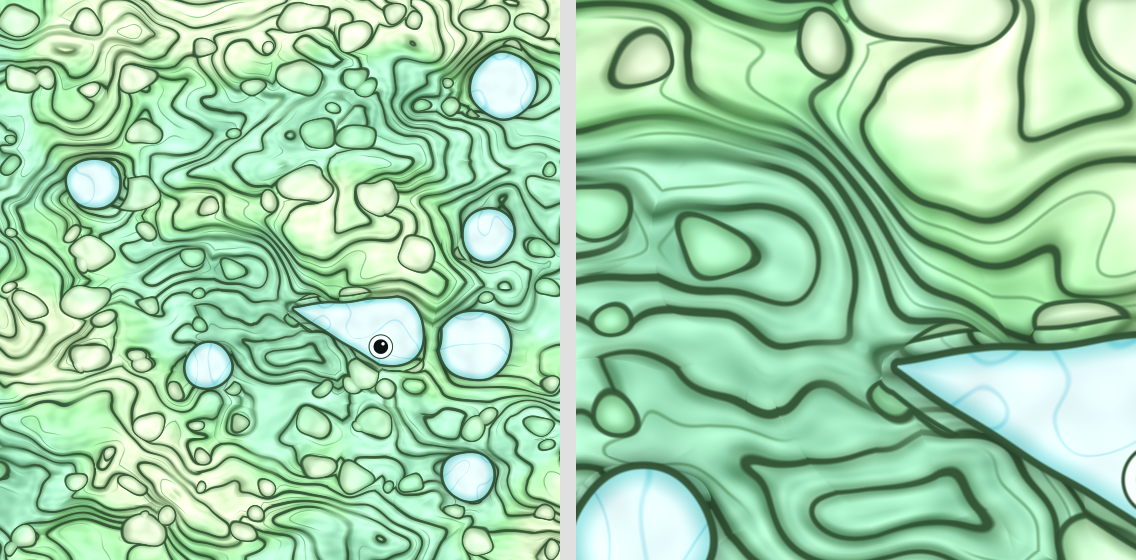
Left: the whole. Right: its middle third, enlarged.
A WebGL 1 fragment shader for this texture:

```glsl
precision highp float;
// Draws inked, flowing green strata with pale pebbles, glassy orbs and one eyed teardrop.
uniform vec2 u_resolution;

vec2 hash2(vec2 p) {
  p = vec2(dot(p, vec2(127.1, 311.7)), dot(p, vec2(269.5, 183.3)));
  return fract(sin(p) * 43758.5);
}

float gradientAt(vec2 cell, vec2 offset) {
  float angle = 6.2832 * hash2(cell).x;
  return dot(vec2(cos(angle), sin(angle)), offset);
}

float noise(vec2 p) {
  vec2 i = floor(p), f = fract(p);
  vec2 u = f * f * f * (f * (f * 6.0 - 15.0) + 10.0);
  vec2 x = vec2(1.0, 0.0);
  return mix(mix(gradientAt(i, f), gradientAt(i + x, f - x), u.x),
             mix(gradientAt(i + x.yx, f - x.yx), gradientAt(i + 1.0, f - 1.0), u.x), u.y);
}

vec2 warp(vec2 p) {
  p += 0.07 * vec2(noise(p * 4.0), noise(p * 4.0 + 19.0));
  return p + 0.022 * vec2(noise(p * 12.0 + 5.0), noise(p * 12.0 + 31.0));
}

// Distance to rounded stones scattered over a jittered grid
float scatter(vec2 p, float cells, float density, vec2 radii, float squash) {
  vec2 q = p * cells, home = floor(q);
  float d = 1.0;
  for (int j = -1; j <= 1; j++) {
    for (int i = -1; i <= 1; i++) {
      vec2 cell = home + vec2(float(i), float(j));
      vec2 place = hash2(cell + cells * 3.1), kind = hash2(cell + cells * 7.7);
      vec2 offset = q - cell - mix(vec2(0.3), vec2(0.7), place);
      offset.x *= mix(1.0, squash, place.y);
      float stone = length(offset) - mix(radii.x, radii.y, kind.y);
      if (kind.x < density) d = min(d, stone);
    }
  }
  return d / cells;
}

float teardrop(vec2 p) {
  vec2 head = vec2(0.695, 0.408), axis = vec2(-0.17, 0.04);
  float t = clamp(dot(p - head, axis) / dot(axis, axis), 0.0, 1.0);
  return length(p - head - axis * t) - mix(0.064, 0.003, t);
}

float orbs(vec2 p) {
  p += 0.007 * vec2(noise(p * 14.0), noise(p * 14.0 + 8.0));
  float drop = teardrop(p);
  return min(drop, max(scatter(p, 4.0, 0.55, vec2(0.12, 0.25), 0.9), 0.03 - drop));
}

// Large and small pebbles, kept clear of the orbs
float pebbles(vec2 p, float orb) {
  p += 0.022 * vec2(noise(p * 17.0 + 3.0), noise(p * 17.0 + 44.0));
  float d = min(scatter(p, 10.0, 0.45, vec2(0.15, 0.31), 0.6), scatter(p, 18.0, 0.22, vec2(0.18, 0.3), 0.7));
  return max(d, 0.012 - orb);
}

// Height whose whole-number contours become the inked lines
float relief(vec2 p) {
  vec2 w = warp(p);
  float orb = orbs(p);
  float h = 7.0 * noise(w * vec2(2.5, 5.0) + 2.0) + 1.8 * noise(w * vec2(10.0, 15.0));
  h += 2.0 * exp(-25.0 * max(orb, 0.0));
  return h + 0.7 * exp(-70.0 * max(pebbles(p, orb), 0.0));
}

float inside(float d, float soft) {
  return 1.0 - smoothstep(-soft, soft, d);
}

void main() {
  float size = min(u_resolution.x, u_resolution.y);
  vec2 p = gl_FragCoord.xy / size, w = warp(p);
  float soft = max(0.0009, 0.6 / size);
  vec3 ink = vec3(0.19, 0.32, 0.20), shade = vec3(0.66, 0.72, 0.64);

  // Distances to the nearest contour and to the middle of the band
  float h = relief(p);
  vec2 slope = (vec2(relief(p + vec2(0.0015, 0.0)), relief(p + vec2(0.0, 0.0015))) - h) / 0.0015;
  float steepness = length(slope) + 4.0;
  float middle = abs(fract(h) - 0.5) / steepness;
  float edge = 0.5 / steepness - middle;
  float dome = smoothstep(0.0, 0.009, edge);

  // Teal hollows, mint layers and lime shelves
  float zone = noise(w * vec2(2.4, 3.6) + 11.0) + 0.3 * noise(w * 9.0 + 4.0);
  vec3 color = mix(vec3(0.57, 0.84, 0.69), vec3(0.71, 0.97, 0.82), smoothstep(-0.38, -0.08, zone));
  vec3 lime = mix(vec3(0.67, 0.95, 0.68), vec3(0.91, 1.0, 0.83), smoothstep(0.12, 0.4, zone));
  color = mix(color, lime, smoothstep(-0.02, 0.16, zone));
  color *= mix(shade, vec3(1.04), dome);
  color += 0.11 * dot(slope / steepness, vec2(-0.4, 0.9)) * (1.0 - 0.6 * dome);

  // Brush strokes that follow the bands
  color += 0.13 * noise(vec2(h * 4.0, p.x * 14.0)) + 0.09 * noise(w * vec2(40.0, 75.0));

  // Contour ink of varying weight, with faint open lines between
  float weight = 0.0017 + 0.0015 * noise(p * 13.0 + 6.0);
  float strength = smoothstep(-0.45, -0.1, noise(p * 8.0 + 23.0));
  float sketch = smoothstep(-0.05, 0.2, noise(p * 9.0 + 57.0));
  color = mix(color, ink * 1.7, 0.6 * sketch * inside(middle - 0.0008, soft));
  color = mix(color, ink, 0.93 * strength * inside(edge - weight, soft));

  // Pebbles lit from above
  float orb = orbs(p), pebble = pebbles(p, orb);
  vec3 stone = mix(vec3(0.68, 0.96, 0.77), vec3(0.93, 1.0, 0.87), smoothstep(-0.25, 0.3, zone));
  stone *= mix(shade * 1.08, vec3(1.03), smoothstep(0.0, 0.011, -pebble));
  stone += 0.14 * noise(w * 42.0);
  color = mix(color, stone, inside(pebble, soft));
  color = mix(color, ink, 0.9 * inside(abs(pebble) - 0.0015, soft));

  // Glassy orbs with a shaded rim and faint inner swirls
  color *= 1.0 - 0.35 * exp(-max(orb, 0.0) / 0.007);
  vec3 glass = mix(vec3(0.58, 0.87, 0.87), vec3(0.92, 1.0, 1.0), smoothstep(0.0, 0.018, -orb));
  float swirl = abs(noise(w * 17.0 + 9.0));
  glass -= vec3(0.16, 0.06, 0.03) * inside(swirl - 0.025, 0.025);
  glass += 0.08 * noise(p * 34.0);
  color = mix(color, glass, inside(orb, soft));
  color = mix(color, ink, 0.95 * inside(abs(orb) - 0.0022, soft));

  // Eye
  float eye = length(p - vec2(0.68, 0.381));
  color = mix(color, vec3(0.97, 1.0, 1.0), inside(eye - 0.021, soft));
  color = mix(color, ink, inside(abs(eye - 0.021) - 0.001, soft));
  color = mix(color, vec3(0.04, 0.07, 0.08), inside(eye - 0.013, soft));
  color = mix(color, vec3(1.0), inside(length(p - vec2(0.684, 0.386)) - 0.003, soft));

  gl_FragColor = vec4(clamp(color, 0.0, 1.0), 1.0);
}
```
